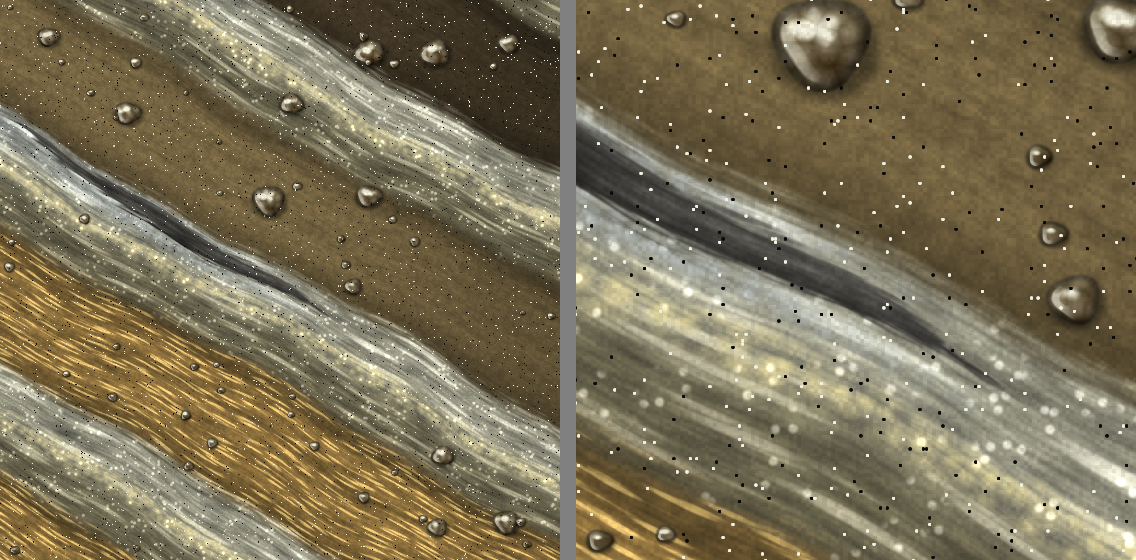
Left: the whole. Right: its middle third, enlarged.
Give the GLSL for this texture, as a Shadertoy shader.

```glsl
// Slanting folds of pale, fibrous film between brown pools with glossy bubbles.
// A repeated across-flow coordinate sets the folds; stretched cellular noise
// draws the fibres, jittered grids place the bubbles and the fine specks.

float hash(vec2 p) {
    vec3 q = fract(p.xyx * 0.1031);
    q += dot(q, q.yzx + 33.33);
    return fract((q.x + q.y) * q.z);
}

vec2 hash2(vec2 p) {
    return vec2(hash(p), hash(p + 57.3));
}

// Distance to the nearest jittered cell point
float cells(vec2 p) {
    vec2 base = floor(p);
    float nearest = 2.0;
    for (int y = -1; y <= 1; y++)
    for (int x = -1; x <= 1; x++) {
        vec2 c = base + vec2(x, y);
        nearest = min(nearest, length(c + hash2(c) - p));
    }
    return nearest;
}

// x runs along the flow, y across it, growing downwards
vec2 flowCoords(vec2 uv) {
    float along = 0.87 * uv.x + 0.5 * (1.0 - uv.y);
    float across = 1.0 - uv.y - 0.57 * uv.x;
    across += 0.009 * sin(along * 8.0 + across * 5.0) + 0.004 * sin(along * 23.0 - across * 9.0);
    return vec2(along, across);
}

// Signed distance from the crest of the nearest fold
float foldOffset(float across) {
    float c = across - 0.3;
    return c - 0.455 * round(c / 0.455);
}

// Wobbly domes with a dark rim, mottled body and bright glint
vec3 addBubbles(vec3 col, vec2 uv, float scale, float chance, float mottle) {
    vec2 id = floor(uv * scale);
    vec2 jitter = hash2(id + scale);
    vec2 center = (id + 0.28 + 0.44 * jitter) / scale;
    float onFold = smoothstep(0.13, 0.08, abs(foldOffset(flowCoords(center).y)));
    if (hash(id + 3.0 * scale) > chance * (1.0 - 0.85 * onFold)) return col;

    float radius = mix(0.1, 0.23, hash(id + 11.0)) / scale;
    vec2 n = (uv - center) / radius;
    n.y *= 1.0 + 0.3 * jitter.x;
    float d = length(n) + 0.09 * sin(3.0 * atan(n.y, n.x) + 6.3 * jitter.y);
    float soft = 0.0015 / radius;

    col *= 1.0 - 0.4 * smoothstep(1.35, 0.85, length(n + vec2(-0.08, 0.15)));
    vec3 body = mix(vec3(0.27, 0.22, 0.14), vec3(0.57, 0.52, 0.4), 0.5 + 0.45 * n.y - 0.2 * n.x);
    body += 0.3 * (0.45 - mottle);
    body *= 1.0 - 0.5 * smoothstep(0.6, 1.0, d);
    float glint = smoothstep(0.5, 0.15, length((n - vec2(-0.15, 0.3)) * vec2(0.8, 1.2)) + 0.4 * mottle - 0.15);
    glint += 0.6 * smoothstep(0.2, 0.1, abs(d - 0.65)) * smoothstep(0.2, 0.8, -n.x - 0.4 * n.y);
    body = mix(body, vec3(0.93, 0.92, 0.84), clamp(glint, 0.0, 1.0));
    return mix(col, body, smoothstep(1.0 + soft, 1.0 - soft, d));
}

void mainImage(out vec4 fragColor, in vec2 fragCoord) {
    vec2 uv = fragCoord / iResolution.xy;
    vec2 flow = flowCoords(uv);

    // Fibres along the flow and mottling without direction
    float broad = 0.47 - cells(flow * vec2(4.0, 42.0));
    float fine = 0.47 - cells(flow * vec2(10.0, 110.0) + 7.0);
    float hair = 0.47 - cells(flow * vec2(26.0, 210.0) + 19.0);
    float fibre = broad + 0.8 * fine + 0.6 * hair;
    float mottle = cells(uv * 75.0);
    float lumps = cells(uv * vec2(24.0, 30.0) + 4.0);
    float grain = hash(floor(uv * 400.0)) - 0.5;

    float v = flow.y + 0.012 * fibre;
    float f = foldOffset(v);
    float fold = smoothstep(0.118, 0.085, abs(f));
    float golden = smoothstep(0.34, 0.45, v);

    // Brown pools: dark at the top, golden and streaked at the bottom
    vec3 pool = mix(vec3(0.27, 0.225, 0.155), vec3(0.45, 0.385, 0.25), smoothstep(-0.3, -0.06, v));
    pool = mix(pool, vec3(0.51, 0.405, 0.22), golden);
    pool *= 1.0 - 0.25 * smoothstep(0.17, 0.11, abs(f));
    pool *= 1.0 - 0.2 * smoothstep(0.5, 1.0, uv.x) * (1.0 - golden);
    pool *= 1.0 + mix(0.14, 0.36, golden) * fibre + 0.18 * (0.45 - mottle);
    pool += vec3(0.34, 0.31, 0.2) * golden * smoothstep(0.12, 0.42, fine + 0.4 * hair);

    // Pale folds: grey above the crest, dark olive fibres below it
    vec3 film = mix(vec3(0.56, 0.555, 0.485), vec3(0.39, 0.37, 0.285), smoothstep(-0.02, 0.05, f));
    film = mix(film, vec3(0.54, 0.57, 0.57), 0.6 * smoothstep(0.6, 0.0, uv.x) * smoothstep(0.0, -0.07, f) * (1.0 - golden));
    film *= 1.0 + 0.42 * fibre + 0.2 * (0.45 - lumps);
    film += 0.18 * smoothstep(0.2, 0.45, broad + 0.5 * fine);
    float crest = exp(-pow((f + 0.015 * (lumps - 0.45)) / 0.017, 2.0));
    film = mix(film, vec3(0.87, 0.82, 0.6), crest * clamp(1.1 - mottle - 0.5 * lumps + 0.4 * fibre, 0.0, 0.9));
    film += 0.3 * smoothstep(0.3, 0.1, mottle) * smoothstep(0.4, 0.2, lumps);
    vec3 col = mix(pool, film, fold);

    // Tapering black rift with blue-white torn edges
    float taper = sin(3.14 * clamp(uv.x / 0.61, 0.0, 1.0));
    float rift = v - 0.215 - 0.035 * uv.x;
    float lip = exp(-pow((rift - 0.029) / 0.012, 2.0)) + 0.7 * exp(-pow((rift + 0.02) / 0.007, 2.0));
    col = mix(col, vec3(0.71, 0.74, 0.74), taper * lip * clamp(0.95 - mottle + 0.3 * fibre, 0.0, 1.0));
    float gap = smoothstep(0.005, -0.004, abs(rift) - 0.017 * taper) * smoothstep(0.0, 0.2, taper);
    col = mix(col, vec3(0.2, 0.195, 0.185) * (1.0 + 0.8 * fibre), gap * 0.92);

    // Bubbles in two sizes
    col = addBubbles(col, uv, 7.0, 0.42, mottle);
    col = addBubbles(col, uv, 22.0, 0.13, mottle);

    // Grain, then scattered white and black specks
    col *= 1.0 + 0.13 * grain;
    vec2 speckGrid = uv * 512.0;
    float pick = hash(floor(speckGrid) + 91.0);
    float dot1 = smoothstep(0.75, 0.4, length(fract(speckGrid) - 0.5));
    col = mix(col, vec3(0.95, 0.94, 0.88), dot1 * step(0.992, pick));
    col = mix(col, vec3(0.04), dot1 * step(pick, 0.006));
    fragColor = vec4(clamp(col, 0.0, 1.0), 1.0);
}
```
